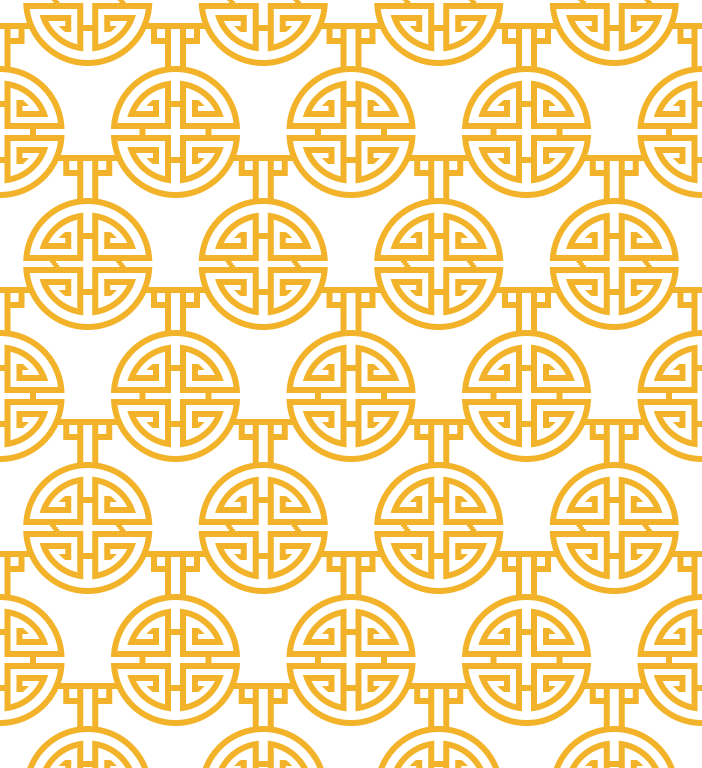
A Shadertoy shader for this pattern:

```glsl
const float COLUMNS = 4.0;
const float SPACING = 175.5;   // distance between medallions in a row
const float ROW_PITCH = 132.0;
const float HALF_STROKE = 3.0;
const vec3 PAPER = vec3(1.0);
const vec3 GOLD = vec3(0.95, 0.70, 0.16);

float boxDistance(vec2 p, vec2 center, vec2 halfSize) {
    vec2 d = abs(p - center) - halfSize;
    return length(max(d, 0.0)) + min(max(d.x, d.y), 0.0);
}

// Axis-aligned stroke from a to b with square ends
float barDistance(vec2 p, vec2 a, vec2 b) {
    return boxDistance(p, 0.5 * (a + b), 0.5 * abs(b - a) + HALF_STROKE);
}

// Short ties across the horizontal gap; lean turns them into stepped slants
float tieDistance(vec2 p, float lean) {
    float stepY = 2.0 * floor(p.y / 2.0 + 0.5);
    float x = abs(p.x + lean * stepY);
    return boxDistance(vec2(x, p.y), vec2(33.0, 0.0), vec2(HALF_STROKE, 4.0));
}

// One quadrant of the fret spiral, q in the positive quarter plane
float spiralDistance(vec2 q, float radius) {
    float d = barDistance(q, vec2(7.5, 6.0), vec2(58.0, 6.0));
    d = min(d, barDistance(q, vec2(7.5, 6.0), vec2(7.5, 46.0)));
    float arc = abs(radius - 47.0) - HALF_STROKE;
    d = min(d, max(arc, max(4.5 - q.x, 15.0 - q.y)));
    d = min(d, barDistance(q, vec2(19.5, 18.0), vec2(43.0, 18.0)));
    d = min(d, barDistance(q, vec2(19.5, 18.0), vec2(19.5, 29.0)));
    float tip = barDistance(q, vec2(19.5, 29.0), vec2(32.0, 29.0));
    return min(d, max(tip, radius - 38.0));
}

float medallionDistance(vec2 p, float lean) {
    vec2 q = abs(p);
    float radius = length(q - vec2(0.0, 1.5));
    float ring = max(abs(radius - 61.5) - HALF_STROKE, 3.0 - q.y);
    float d = min(ring, spiralDistance(q, radius));
    d = min(d, barDistance(q, vec2(0.0, 28.0), vec2(7.5, 28.0)));
    return min(d, tieDistance(p, lean));
}

// Twin-stem hanger with a small square loop on each side
float hangerDistance(vec2 p) {
    vec2 q = vec2(abs(p.x), p.y);
    float d = barDistance(q, vec2(0.0, 106.0), vec2(28.0, 106.0));
    d = min(d, barDistance(q, vec2(7.5, 66.0), vec2(7.5, 106.0)));
    d = min(d, barDistance(q, vec2(21.5, 91.0), vec2(21.5, 106.0)));
    return min(d, barDistance(q, vec2(7.5, 91.0), vec2(21.5, 91.0)));
}

// Local coordinates of the nearest medallion in a row counted from the top
vec2 rowCoordinates(vec2 p, float row) {
    float shift = 0.5 * SPACING * mod(row, 2.0);
    float x = mod(p.x - shift, SPACING) - 0.5 * SPACING;
    return vec2(x, row * ROW_PITCH - p.y);
}

void mainImage(out vec4 fragColor, in vec2 fragCoord) {
    float pixel = COLUMNS * SPACING / iResolution.x;
    vec2 p = vec2(fragCoord.x, iResolution.y - fragCoord.y) * pixel;
    float row = floor(p.y / ROW_PITCH + 0.5);

    // Hangers rise into the row above, so the next row down is included
    float d = 1e3;
    for (int i = 0; i < 2; i++) {
        float r = row + float(i);
        vec2 local = rowCoordinates(p, r);
        float lean = 0.8 * (1.0 - mod(r, 2.0));
        d = min(d, medallionDistance(local, lean));
        d = min(d, hangerDistance(local));
    }

    float ink = clamp(0.5 - d / pixel, 0.0, 1.0);
    fragColor = vec4(mix(PAPER, GOLD, ink), 1.0);
}
```
